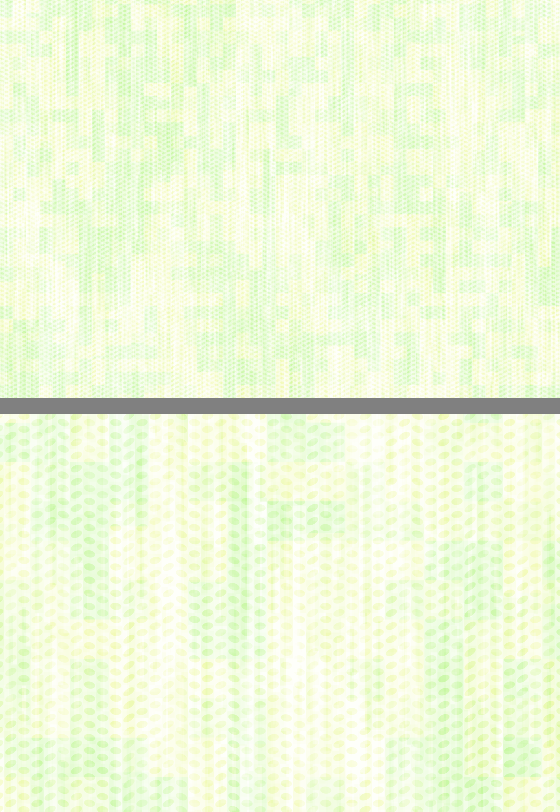
Top, the full canvas; bottom, a detail of the centre.
Give the GLSL for this texture, as a WebGL 2 fragment shader.

```glsl
#version 300 es
precision highp float;

uniform vec2 u_resolution;
out vec4 fragColor;

const float CELLS_TALL = 30.33;
const float STITCHES_PER_CELL = 3.0;
const vec3 GREEN_ABSORB = vec3(0.58, 0.08, 0.97);
const vec3 YELLOW_ABSORB = vec3(0.18, 0.07, 1.05);

float hash(vec2 p, float seed) {
    return fract(sin(dot(p, vec2(127.1, 311.7)) + seed * 74.7) * 43758.5453);
}

// Random rectangles whose borders are softened by the given widths
float blocks(vec2 p, vec2 soft, float seed) {
    vec2 id = floor(p - 0.5);
    vec2 edge = min(soft, vec2(0.5));
    vec2 f = smoothstep(0.5 - edge, 0.5 + edge, fract(p - 0.5));
    float low = mix(hash(id, seed), hash(id + vec2(1.0, 0.0), seed), f.x);
    float high = mix(hash(id + vec2(0.0, 1.0), seed), hash(id + 1.0, seed), f.x);
    return mix(low, high, f.y);
}

// Vertical runs, each column starting at its own height
float runs(vec2 p, vec2 scale, float pixel, float seed) {
    vec2 q = p * scale;
    q.y += 9.0 * hash(vec2(floor(q.x), 3.0), seed);
    return blocks(q, pixel * scale * 0.6, seed);
}

// Slanted stitches, staggered, with a lean that varies by column
float stitches(vec2 p, float pixel) {
    float column = floor(p.x);
    vec2 local = fract(vec2(p.x, p.y + 0.5 * mod(column, 2.0))) - 0.5;
    local.y -= mix(-0.25, 0.5, hash(vec2(column, 1.0), 8.0)) * local.x;
    float d = length(local * vec2(0.9, 1.4));
    return 1.0 - smoothstep(0.38 - pixel * 0.5, 0.38 + pixel * 0.5, d);
}

void main() {
    vec2 p = gl_FragCoord.xy / u_resolution.y * CELLS_TALL;
    float pixel = CELLS_TALL / u_resolution.y;

    // Patchwork of cells, biased by columns, rows and wide drifts
    float patchTone = blocks(p, vec2(pixel * 0.6), 1.0);
    float columnTone = runs(p, vec2(1.0, 0.16), pixel, 2.0);
    float rowTone = blocks(p * vec2(0.2, 1.0), pixel * vec2(0.12, 0.6), 9.0);
    float drift = blocks(p * vec2(0.33, 0.12), vec2(0.5), 7.0);
    float mixTone = 0.42 * patchTone + 0.33 * columnTone + 0.12 * rowTone + 0.13 * drift;
    float green = smoothstep(0.34, 0.66, mixTone);

    // Vertical threads in three widths, and grain
    float band = runs(p, vec2(2.0, 0.13), pixel, 6.0);
    float thread = runs(p, vec2(6.0, 0.2), pixel, 3.0);
    float fineThread = runs(p, vec2(9.0, 0.5), pixel, 4.0);
    float grain = blocks(p * 6.0, vec2(pixel * 3.6), 5.0);
    float stitch = stitches(p * STITCHES_PER_CELL, pixel * STITCHES_PER_CELL);

    // Total amount of dye
    float tone = 0.137 + 0.085 * (thread - 0.5) + 0.07 * (fineThread - 0.5);
    tone += 0.06 * (band - 0.5) + 0.055 * (grain - 0.5);
    tone += 0.05 * (drift - 0.5) + 0.12 * (mixTone - 0.5);

    // Stitches stand out more on some runs of thread
    float weave = 0.04 + 0.07 * runs(p, vec2(STITCHES_PER_CELL, 0.3), pixel, 10.0);
    float dye = max(tone + (weave + 0.3 * tone) * (stitch - 0.33), 0.02);

    // Threads shift the hue slightly inside each patch
    float hue = clamp(green + 0.4 * (fineThread - 0.5) + 0.3 * (band - 0.5), 0.0, 1.0);
    vec3 color = 1.0 - dye * mix(YELLOW_ABSORB, GREEN_ABSORB, hue);
    fragColor = vec4(color, 1.0);
}
```
